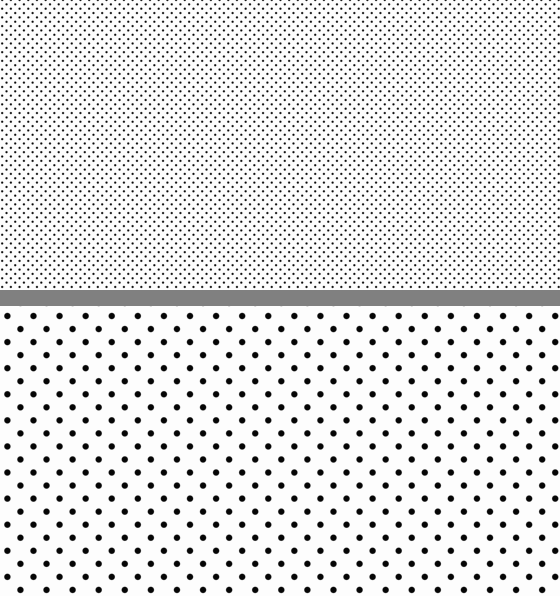
Top, the full canvas; bottom, a detail of the centre.
Give the GLSL for this pattern, as a Shadertoy shader.

```glsl
// Small black polka dots in a staggered grid on a near-white ground.

const float REPEATS_ACROSS = 64.4;           // grid cells over the canvas width
const float DOT_RADIUS = 0.12;               // in cells
const vec2 GRID_OFFSET = vec2(0.75, 0.85);   // a dot centre, in cells
const vec3 PAPER = vec3(0.992);
const vec3 INK = vec3(0.02);

// Distance from p to the nearest point of a unit square lattice.
float latticeDistance(vec2 p) {
    return length(fract(p + 0.5) - 0.5);
}

// Signed distance to dots at the corners and the centre of each cell.
float staggeredDots(vec2 p, float radius) {
    return min(latticeDistance(p), latticeDistance(p + 0.5)) - radius;
}

// Ink coverage with a soft edge of the given half width.
float coverage(float dist, float softness) {
    return 1.0 - smoothstep(-softness, softness, dist);
}

void mainImage(out vec4 fragColor, in vec2 fragCoord) {
    // Cells are square, so both axes scale by the width.
    float cellsPerPixel = REPEATS_ACROSS / iResolution.x;
    vec2 cell = fragCoord * cellsPerPixel - GRID_OFFSET;

    float dots = coverage(staggeredDots(cell, DOT_RADIUS), 0.8 * cellsPerPixel);
    fragColor = vec4(mix(PAPER, INK, dots), 1.0);
}
```
